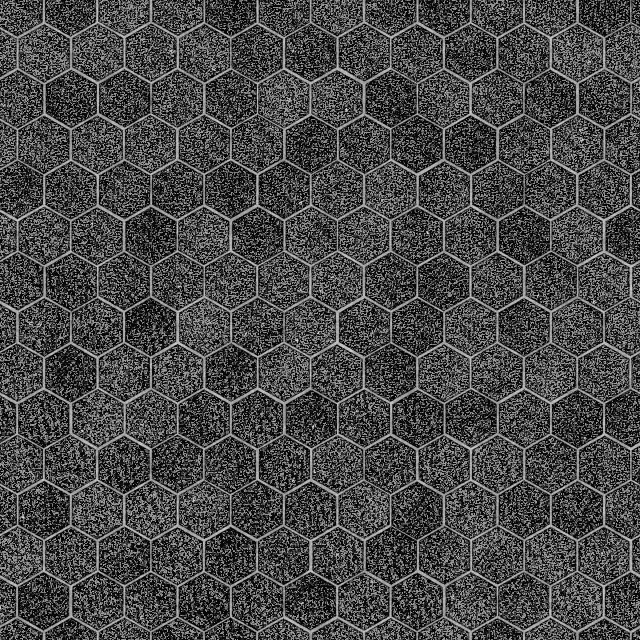
A three.js fragment shader for this pattern:

```glsl
// Dark speckled hexagon tiles, 12 across and 14 rows high, with pale joints.
// Two staggered lattices give the nearest tile and its edge distance; cellular
// noise makes the grain and pale flecks, layered sines the mottling and wear.
varying vec2 vUv;

float hash(vec2 p) {
  return fract(sin(dot(p, vec2(127.1, 311.7))) * 43758.5);
}

vec2 hash2(vec2 p) {
  return vec2(hash(p), hash(p + 57.3));
}

// x: distance to the nearest scattered point, y: random value of that point
vec2 cellular(vec2 p) {
  vec2 cell = floor(p);
  vec2 nearest = vec2(8.0, 0.0);
  for (int j = -1; j <= 1; j++) {
    for (int i = -1; i <= 1; i++) {
      vec2 neighbour = cell + vec2(float(i), float(j));
      float dist = length(neighbour + hash2(neighbour) - p);
      if (dist < nearest.x) nearest = vec2(dist, hash(neighbour + 19.7));
    }
  }
  return nearest;
}

// Cloudy variation, roughly -1 to 1
float mottle(vec2 p) {
  float sum = 0.0;
  float weight = 0.5;
  for (int i = 0; i < 4; i++) {
    sum += weight * sin(p.x + 1.7 * sin(p.y)) * cos(p.y + 1.3 * sin(p.x));
    p = mat2(1.2, 1.5, -1.5, 1.2) * p + 2.3;
    weight *= 0.6;
  }
  return sum;
}

// Offset from the centre of the nearest hexagon of width 1
vec2 hexOffset(vec2 p) {
  vec2 period = vec2(1.0, 1.73205);
  vec2 a = p - period * floor(p / period + 0.5);
  vec2 b = p - period * (floor(p / period) + 0.5);
  return dot(a, a) < dot(b, b) ? a : b;
}

void main() {
  // Tile layout
  vec2 p = vec2(vUv.x * 12.0 - 0.828, (vUv.y * 14.0 - 0.84) * 0.86603);
  vec2 offset = hexOffset(p);
  vec2 tile = floor((p - offset) * vec2(2.0, 1.1547) + 0.5);

  // Each tile sits slightly out of place, so joints vary in width
  vec2 q = abs(offset + (hash2(tile + 3.1) - 0.5) * 0.02);
  float edge = 0.5 - max(q.x, dot(q, vec2(0.5, 0.86603)));
  edge += 0.006 * mottle(p * 9.0);

  // Irregular grain, denser on some tiles and in cloudy patches
  float density = 0.2 * (hash(tile) - 0.5) + 0.13 * mottle(p * 1.9);
  vec2 speck = cellular(vUv * 480.0);
  float grain = smoothstep(0.12, 0.98, speck.y + density);
  grain *= 1.0 - smoothstep(0.45, 0.95, speck.x);
  float shade = 0.025 + 0.6 * grain;

  // Scattered faint flecks
  vec2 fleck = cellular(vUv * 38.0);
  shade += 0.25 * smoothstep(0.6, 1.0, fleck.y) * (1.0 - smoothstep(0.02, 0.17, fleck.x));

  // Dark rim, then the soft, worn pale joint
  float soft = max(0.7 * fwidth(p.x), 0.012);
  shade *= mix(0.45, 1.0, smoothstep(0.025, 0.065, edge));
  float joint = 1.0 - smoothstep(0.02 - soft, 0.02 + soft, edge);
  float jointShade = 0.68 + 0.12 * mottle(p * 4.0 + 5.0) + 0.1 * (grain - 0.5);
  shade = mix(shade, jointShade, joint);

  gl_FragColor = vec4(vec3(shade), 1.0);
}
```
